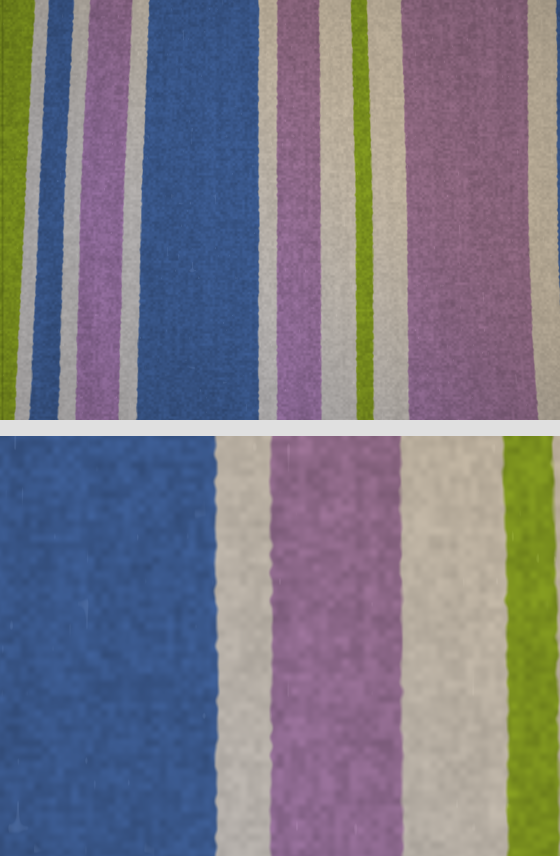
Top, the full canvas; bottom, a detail of the centre.
Reproduce this texture procedurally as a WebGL 1 fragment shader.

```glsl
precision highp float;
// Terry towel with uneven, gently bowed vertical stripes of green, blue and lilac on cream.

uniform vec2 u_resolution;

const vec3 BLUE = vec3(0.21, 0.32, 0.51);
const vec3 GREEN = vec3(0.45, 0.53, 0.11);
const vec3 LILAC_COOL = vec3(0.52, 0.39, 0.56);
const vec3 LILAC_WARM = vec3(0.52, 0.38, 0.47);
const vec3 CREAM_COOL = vec3(0.65, 0.64, 0.64);
const vec3 CREAM_WARM = vec3(0.70, 0.65, 0.57);

// Left and right edge of each stripe, in canvas widths at mid height
const vec2 GREEN_HEM = vec2(-0.10, 0.044);
const vec2 BLUE_THIN = vec2(0.069, 0.114);
const vec2 LILAC_LEFT = vec2(0.143, 0.220);
const vec2 BLUE_WIDE = vec2(0.252, 0.462);
const vec2 LILAC_MID = vec2(0.495, 0.573);
const vec2 GREEN_THIN = vec2(0.635, 0.665);
const vec2 LILAC_WIDE = vec2(0.727, 0.944);
const vec2 BLUE_HEM = vec2(0.996, 1.20);

const float LOOPS = 230.0;        // terry loops across the canvas
const float LOOP_CONTRAST = 0.15;
const float ROW_CONTRAST = 0.05;
const float STREAK_CONTRAST = 0.07;
const float FOLD_CONTRAST = 0.07;
const float EDGE_FRAY = 0.0022;
const float EDGE_SOFTNESS = 0.0011;
const float VIGNETTE = 0.26;

float hash(vec2 p) {
  vec3 q = fract(vec3(p.xyx) * 0.1031);
  q += dot(q, q.yzx + 33.33);
  return fract((q.x + q.y) * q.z);
}

float noise(vec2 p) {
  vec2 i = floor(p);
  vec2 f = fract(p);
  f = f * f * (3.0 - 2.0 * f);
  return mix(mix(hash(i), hash(i + vec2(1.0, 0.0)), f.x),
             mix(hash(i + vec2(0.0, 1.0)), hash(i + 1.0), f.x), f.y);
}

float fbm(vec2 p) {
  float sum = 0.0;
  float gain = 0.5;
  for (int i = 0; i < 3; i++) {
    sum += gain * noise(p);
    p = p * 2.03 + 17.1;
    gain *= 0.5;
  }
  return sum / 0.875;
}

// Sideways drift of the cloth: x across, h from -1 at the bottom to 1 at the top
float drift(float x, float h) {
  float leftSide = 1.0 - smoothstep(0.20, 0.46, x);
  float leftHem = 1.0 - smoothstep(0.02, 0.14, x);
  float rightHem = smoothstep(0.72, 0.95, x);
  float middle = smoothstep(0.50, 0.70, x);
  float up = max(h, 0.0);
  float down = max(-h, 0.0);
  float upper = 0.018 * leftSide - 0.011 * middle * (1.0 - 0.8 * rightHem);
  float lower = -0.008 * leftSide - 0.010 * leftHem + 0.003 * middle;
  return upper * up + lower * down + 0.015 * rightHem * down * down;
}

float stripe(float x, vec2 edges, float soft) {
  return smoothstep(edges.x - soft, edges.x + soft, x)
       * (1.0 - smoothstep(edges.y - soft, edges.y + soft, x));
}

void main() {
  vec2 uv = gl_FragCoord.xy / u_resolution;
  vec2 p = gl_FragCoord.xy / u_resolution.x;
  float soft = EDGE_SOFTNESS + 0.6 / u_resolution.x;

  // Straighten the cloth, then fray its stripe edges
  float x = p.x - drift(p.x, uv.y * 2.0 - 1.0);
  vec2 cloth = vec2(x, p.y);
  float wobble = 0.0015 * (noise(vec2(x * 9.0, p.y * 14.0)) - 0.5);
  float sx = x + wobble + EDGE_FRAY * (noise(cloth * LOOPS * 0.8 + 41.0) - 0.5);

  // Dyed stripes over cream, under light that warms toward the upper right
  float warmth = smoothstep(0.28, 0.74, 0.6 * uv.x + 0.4 * uv.y);
  vec3 lilac = mix(LILAC_COOL, LILAC_WARM, warmth);
  vec3 color = mix(CREAM_COOL, CREAM_WARM, warmth);
  float greens = stripe(sx, GREEN_HEM, soft) + stripe(sx, GREEN_THIN, soft);
  float blues = stripe(sx, BLUE_THIN, soft) + stripe(sx, BLUE_WIDE, soft)
              + stripe(sx, BLUE_HEM, soft);
  float lilacs = stripe(sx, LILAC_LEFT, soft) + stripe(sx, LILAC_MID, soft)
               + stripe(sx, LILAC_WIDE, soft);
  color = mix(color, GREEN, greens);
  color = mix(color, BLUE, blues);
  color = mix(color, lilac, lilacs);

  // Terry pile: loops, woven rows and long streaks along the warp
  float loops = noise(cloth * LOOPS) + 0.5 * noise(cloth * LOOPS * 0.47 + 9.0) - 0.75;
  float rows = noise(vec2(x * 35.0, p.y * LOOPS)) - 0.5;
  float streaks = noise(vec2(x * 150.0, p.y * 5.0)) - 0.5;
  float dyed = mix(0.55, 1.0, clamp(greens + blues + lilacs, 0.0, 1.0));
  float pile = LOOP_CONTRAST * loops + ROW_CONTRAST * rows + STREAK_CONTRAST * streaks;
  color *= 1.0 + dyed * pile;

  // Stray pale fibres
  float fibre = smoothstep(0.93, 1.0, noise(vec2(x * 200.0, p.y * 75.0) + 73.0));
  color += 0.05 * fibre * dyed;

  // Soft folds, stitched left hem and corner falloff
  float folds = fbm(vec2(x * 6.0 + p.y * 1.5, p.y * 2.0) + 5.0) - 0.5;
  vec2 c = uv - 0.5;
  color *= 1.0 + FOLD_CONTRAST * folds;
  color *= 1.0 - 0.15 * stripe(p.x, vec2(0.003, 0.006), soft);
  color *= 1.045 - VIGNETTE * dot(c, c);

  gl_FragColor = vec4(clamp(color, 0.0, 1.0), 1.0);
}
```
